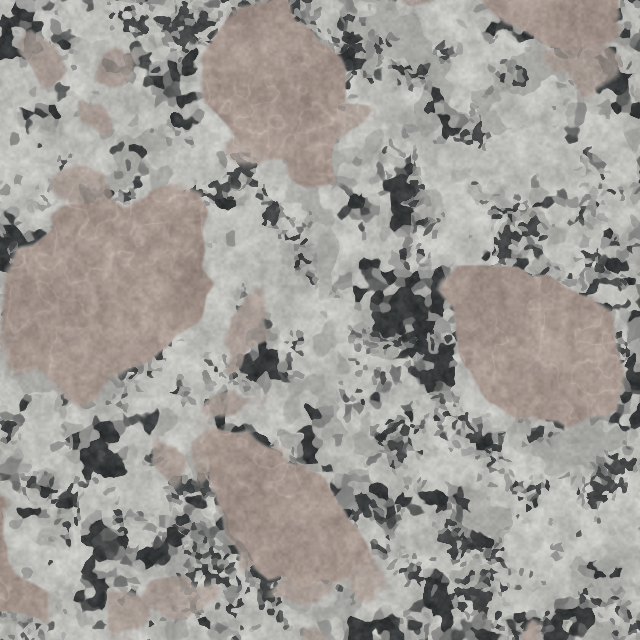
A three.js fragment shader for this texture:

```glsl
// Polished granite: pale ground, pink feldspar crystals and clustered black mica flecks.
varying vec2 vUv;

vec2 hash2(vec2 p) {
  vec3 q = fract(p.xyx * vec3(0.1031, 0.1030, 0.0973));
  q += dot(q, q.yzx + 33.33);
  return fract((q.xx + q.yz) * q.zy);
}

float noise(vec2 p) {
  vec2 i = floor(p), f = fract(p);
  f = f * f * (3.0 - 2.0 * f);
  return mix(mix(hash2(i).x, hash2(i + vec2(1.0, 0.0)).x, f.x),
             mix(hash2(i + vec2(0.0, 1.0)).x, hash2(i + 1.0).x, f.x), f.y);
}

float fbm(vec2 p) {
  float sum = 0.0, amp = 0.57;
  for (int i = 0; i < 3; i++) {
    sum += amp * noise(p);
    p = mat2(1.6, 1.2, -1.2, 1.6) * p + 17.3;
    amp *= 0.5;
  }
  return sum;
}

// Offset that roughens grain outlines
vec2 warp(vec2 p, float scale) {
  return vec2(noise(p * scale + 5.0), noise(p * scale + 61.0)) - 0.5;
}

// Blocky, randomly turned crystals; zero chance fills alternate cells
float crystals(vec2 p, float scale, float chance, vec2 radii, float seed, float edge) {
  p *= scale;
  vec2 cell = floor(p);
  float cover = 0.0;
  for (int y = -1; y <= 1; y++) {
    for (int x = -1; x <= 1; x++) {
      vec2 c = cell + vec2(float(x), float(y));
      vec2 place = hash2(c + seed), shape = hash2(c + seed + 41.0);
      float pick = chance > 0.0 ? step(hash2(c + seed + 83.0).x, chance) : mod(c.x + c.y, 2.0);
      float angle = shape.x * 6.283;
      vec2 q = p - c - 0.5 - 0.5 * (place - 0.5);
      q = mat2(cos(angle), sin(angle), -sin(angle), cos(angle)) * q;
      q.y *= 1.0 + 0.5 * q.x;
      q = abs(q / vec2(1.25, 0.78));
      float d = pow(q.x * q.x * q.x + q.y * q.y * q.y + 1e-6, 0.3333);
      d = max(d, (q.x + q.y) * 0.78) - mix(radii.x, radii.y, shape.y);
      cover = max(cover, pick * (1.0 - smoothstep(-edge, edge, d / scale)));
    }
  }
  return cover;
}

// Softly joined angular grains, valued by local clustering plus chance
float grains(vec2 p, float scale, float clusterScale, float spread) {
  vec2 g = p * scale, cell = floor(g);
  float sum = 0.0, total = 0.0;
  for (int y = -1; y <= 1; y++) {
    for (int x = -1; x <= 1; x++) {
      vec2 c = cell + vec2(float(x), float(y));
      vec2 site = c + 0.1 + 0.8 * hash2(c + 9.0);
      float value = fbm(site / scale * clusterScale + 3.7) + spread * hash2(c + 131.0).x;
      float weight = exp(-15.0 * length(g - site));
      sum += weight * value;
      total += weight;
    }
  }
  return sum / total;
}

void main() {
  vec2 p = vUv + 2.0;
  vec2 rough = p + 0.014 * warp(p, 38.0) + 0.006 * warp(p, 110.0);
  vec2 bent = p + 0.07 * warp(p, 9.0) + 0.02 * warp(p, 36.0);
  float fine = noise(p * 210.0) - 0.5;
  float speckle = fbm(p * 75.0) - 0.5;

  // Milky ground with translucent grey quartz
  float milk = clamp(fbm(p * 26.0) + 0.55 * speckle + 0.12, 0.0, 1.0);
  vec3 color = mix(vec3(0.64, 0.64, 0.63), vec3(0.80, 0.80, 0.785), milk);
  float quartz = smoothstep(0.78, 0.92, grains(rough + 7.0, 34.0, 11.0, 0.4));
  color = mix(color, vec3(0.60, 0.60, 0.59), 0.65 * quartz);

  // Pink feldspar with cloudy tone, pale cracks and faint cleavage streaks
  float large = crystals(bent, 3.0, 0.0, vec2(0.27, 0.47), 12.0, 0.005);
  float small = crystals(bent + 0.31, 9.5, 0.22, vec2(0.22, 0.48), 57.0, 0.006);
  float feldspar = max(0.96 * large, 0.75 * small);
  float cloud = clamp(fbm(p * 13.0) + 0.5 * speckle, 0.0, 1.0);
  vec3 pink = mix(vec3(0.56, 0.50, 0.47), vec3(0.70, 0.64, 0.605), cloud);
  float crack = 1.0 - abs(2.0 * noise(rough * 42.0 + 8.0) - 1.0);
  pink += 0.07 * pow(crack, 7.0) * smoothstep(0.35, 0.65, noise(p * 11.0));
  pink += 0.035 * (noise(rough * vec2(130.0, 32.0)) - 0.5);
  color = mix(color, pink, feldspar);
  color += 0.055 * fine + 0.05 * speckle;

  // Mica: grey fringes, dark clumps and scattered small flecks
  float clump = grains(rough, 62.0, 15.0, 0.36);
  float fleck = grains(rough + 4.0, 115.0, 22.0, 0.36);
  float open = 1.0 - max(0.97 * large, 0.8 * small);
  float fringe = max(smoothstep(0.76, 0.85, clump), smoothstep(0.84, 0.92, fleck));
  color = mix(color, vec3(0.45, 0.455, 0.45), 0.65 * fringe * open);
  float mica = max(smoothstep(0.84, 0.93, clump), 0.85 * smoothstep(0.92, 0.99, fleck));
  vec3 black = vec3(0.19, 0.20, 0.205) + 0.16 * speckle + 0.05 * fine;
  color = mix(color, black, 0.94 * mica * open);

  gl_FragColor = vec4(clamp(color, 0.0, 1.0), 1.0);
}
```
